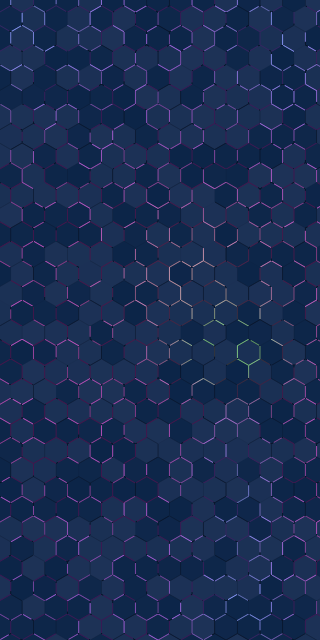
Write a WebGL 2 fragment shader that draws this pattern.

```glsl
#version 300 es
precision highp float;
// Navy hexagon tiling with thin, broken seams lit in violet, blue, peach and green.

#define PITCH 0.0708              // hexagon width, in canvas widths
#define ORIGIN vec2(0.1045, 0.102) // centre of one hexagon, in canvas widths
#define SEAM_HALF 0.023           // half seam width, in hexagon widths
#define LIT_SHARE 0.42            // share of seams that glow brightly
#define DIM_SHARE 0.76            // share that glow at all
#define DARK_FILL vec3(0.053, 0.150, 0.288)
#define LIGHT_FILL vec3(0.108, 0.192, 0.335)
#define SHADOW vec3(0.025, 0.070, 0.150)

uniform vec2 u_resolution;
out vec4 fragColor;

float hash(vec2 id) {
    vec3 q = fract(vec3(id.xyx) * vec3(0.1031, 0.1030, 0.0973));
    q += dot(q, q.yzx + 33.33);
    return fract((q.x + q.y) * q.z);
}

// Soft round weight around a point of the canvas
float spot(vec2 uv, vec2 centre, vec2 radius) {
    vec2 d = (uv - centre) / radius;
    return exp(-dot(d, d));
}

// Mostly two fill tones, with a slight drift inside each
vec3 tileColor(vec2 cell) {
    float tone = step(0.46, hash(cell + 17.0));
    float drift = 0.22 * (hash(cell + 71.0) - 0.5);
    return mix(DARK_FILL, LIGHT_FILL, tone + drift);
}

// Slowly changing light seen through the seams
vec3 glowColor(vec2 uv) {
    vec3 violet = vec3(0.58, 0.34, 0.78);
    vec3 magenta = vec3(0.68, 0.29, 0.68);
    vec3 periwinkle = vec3(0.50, 0.56, 0.92);
    vec3 peach = vec3(0.78, 0.60, 0.64);
    vec3 green = vec3(0.50, 0.78, 0.50);
    float middle = smoothstep(0.05, 0.35, uv.y) * smoothstep(0.9, 0.6, uv.y);
    vec3 c = mix(violet, magenta, middle);
    c = mix(c, magenta, 0.8 * spot(uv, vec2(1.0, 0.22), vec2(0.14, 0.16)));
    float blue = spot(uv, vec2(0.05, 0.96), vec2(0.28, 0.12))
               + spot(uv, vec2(0.86, 0.95), vec2(0.18, 0.12))
               + spot(uv, vec2(0.74, 0.22), vec2(0.13, 0.12))
               + spot(uv, vec2(0.76, 0.04), vec2(0.14, 0.08));
    c = mix(c, periwinkle, min(blue, 1.0));
    c = mix(c, peach, spot(uv, vec2(0.62, 0.56), vec2(0.25, 0.10)));
    return mix(c, green, min(1.0, 1.3 * spot(uv, vec2(0.72, 0.455), vec2(0.16, 0.065))));
}

void main() {
    vec2 uv = gl_FragCoord.xy / u_resolution;
    vec2 p = (gl_FragCoord.xy / u_resolution.x - ORIGIN) / PITCH;
    float pixel = 1.0 / (PITCH * u_resolution.x);

    // Nearest hexagon centre, from two interleaved rectangular grids
    vec2 period = vec2(1.0, 1.7320508);
    vec2 a = mod(p, period) - 0.5 * period;
    vec2 b = mod(p - 0.5 * period, period) - 0.5 * period;
    vec2 local = dot(a, a) < dot(b, b) ? a : b;
    vec2 cell = round((p - local) / (0.5 * period));

    // Closest of the six sides: distance, place along it, neighbour
    float reach = -1.0, along = 0.0;
    vec2 toNeighbour = vec2(0.0);
    for (int i = 0; i < 3; i++) {
        float angle = float(i) * 1.04719755;
        vec2 n = vec2(cos(angle), sin(angle));
        float d = dot(local, n);
        if (abs(d) > reach) {
            reach = abs(d);
            along = dot(local, vec2(-n.y, n.x));
            toNeighbour = sign(d) * round(n * 2.0 / vec2(1.0, 1.7320508));
        }
    }
    float edge = 0.5 - reach;
    vec2 seamId = 2.0 * cell + toNeighbour;

    // Tile fill, smoothed across the shared side
    vec3 color = mix(tileColor(cell), tileColor(cell + toNeighbour),
                     clamp(0.5 - edge / pixel, 0.0, 0.5));

    // Each seam is bright, dim or shadowed, and its light may stop short of a corner
    float kind = hash(seamId + 131.0);
    float lit = 1.0 - step(LIT_SHARE, kind);
    float glowing = 1.0 - step(DIM_SHARE, kind);
    float centre = 0.12 * (hash(seamId + 211.0) - 0.5);
    float span = mix(0.20, 0.36, hash(seamId + 307.0));
    float lightRun = 1.0 - smoothstep(span - 0.5 * pixel, span + 0.5 * pixel, abs(along - centre));
    float seam = 1.0 - smoothstep(SEAM_HALF - 0.5 * pixel, SEAM_HALF + 0.5 * pixel, edge);

    vec3 glow = glowColor(uv);
    vec3 dimGlow = mix(SHADOW, glow * vec3(0.48, 0.30, 0.48), 0.8);
    vec3 brightGlow = glow * mix(0.72, 1.08, hash(seamId + 401.0));
    vec3 light = mix(dimGlow, brightGlow, lit);
    vec3 seamColor = mix(SHADOW, light, glowing * lightRun);

    // Unlit seams fade so that some neighbouring tiles merge
    float strength = mix(0.75 * hash(seamId + 503.0), 0.92, glowing);
    color = mix(color, seamColor, seam * strength);
    fragColor = vec4(color, 1.0);
}
```
